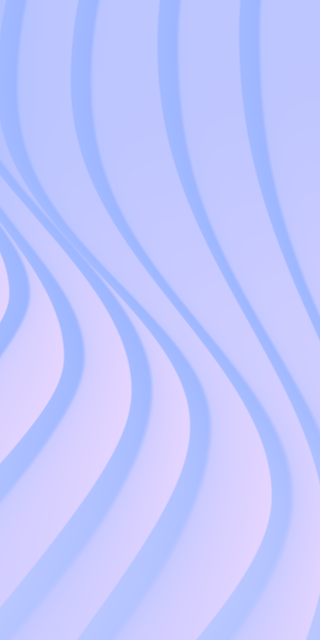
Reproduce this background procedurally as a Shadertoy shader.

```glsl
// Pastel sheets of folded paper, parted by flowing S-shaped blue ribbons.

const int RIBBONS = 7;

// Left turning point (xy) and right turning point (zw), y measured downward.
const vec4 TURNS[RIBBONS] = vec4[RIBBONS](
    vec4(0.747, 0.10, 1.25, 1.90), vec4(0.492, 0.14, 1.02, 1.69),
    vec4(0.221, 0.25, 0.849, 1.55), vec4(-0.01, 0.27, 0.594, 1.33),
    vec4(-0.234, 0.0, 0.411, 1.22), vec4(-0.234, 0.16, 0.20, 1.115),
    vec4(-0.234, 0.26, 0.029, 0.917));

// Bend radius and final slope of each lower tail.
const vec2 TAILS[RIBBONS] = vec2[RIBBONS](
    vec2(0.31, 0.5), vec2(0.31, 0.5), vec2(0.31, 1.0), vec2(0.286, 0.8),
    vec2(0.26, 0.88), vec2(0.18, 1.0), vec2(0.13, 1.0));

const vec3 SHEET_TOP = vec3(0.747, 0.777, 1.0);
const vec3 SHEET_LOW = vec3(0.815, 0.805, 1.0);
const vec3 PINK_LIGHT = vec3(0.91, 0.84, 1.0);
const vec3 RIBBON_TOP = vec3(0.625, 0.72, 1.0);
const vec3 RIBBON_LOW = vec3(0.72, 0.775, 1.0);
const vec3 SHADOW = vec3(0.67, 0.75, 1.0);

// Progress from the left turn (0) to the right turn (1).
float progress(float y, vec4 turn) {
    return clamp((y - turn.y) / (turn.w - turn.y), 0.0, 1.0);
}

// Horizontal position of a ribbon's crisp left edge.
float ribbonEdge(float y, vec4 turn, vec2 tail) {
    float t = progress(y, turn);
    t -= 0.3 * t * (1.0 - t) * (1.0 - t);
    float above = max(turn.y - y, 0.0);
    float below = max(y - turn.w, 0.0) / tail.x;
    float bend = tail.x * tail.y * (sqrt(1.0 + below * below) - 1.0);
    return mix(turn.x, turn.z, smoothstep(0.0, 1.0, t)) + 0.4 * above * above - bend;
}

// Ribbons pinch on the slope and spread along the tail.
float ribbonWidth(float y, vec4 turn) {
    float pinch = sin(3.14159 * progress(y, turn));
    return 0.064 - 0.029 * pinch * pinch + 0.05 * smoothstep(0.0, 0.55, y - turn.w);
}

vec3 sheetColor(vec2 p) {
    vec3 color = mix(SHEET_TOP, SHEET_LOW, smoothstep(0.35, 1.5, p.y + 0.2 * p.x));
    float corner = exp(-9.0 * p.x) * (1.0 - smoothstep(0.2, 0.9, p.y));
    return mix(color, SHADOW, 0.6 * corner);
}

// Pink light gathers beside the right turn, just left of the edge.
float edgeLight(float s, float y, float turnY) {
    float h = (y - turnY - 0.06) / 0.42;
    return exp(-h * h) * exp(min(s, 0.0) / 0.2);
}

// Ribbon body and the soft shade that trails off to its right.
vec3 paintRibbon(vec3 under, float s, float width, float y) {
    float low = smoothstep(0.9, 2.0, y);
    float fade = exp(-max(s - width, 0.0) / mix(0.025, 0.09, low));
    vec3 color = mix(under, SHADOW, mix(0.28, 0.42, low) * fade);
    vec3 body = mix(RIBBON_TOP, RIBBON_LOW, low);
    body += vec3(0.025, 0.015, 0.0) * (0.5 - clamp(s / width, 0.0, 1.0));
    float soft = mix(0.008, 0.016, low);
    return mix(color, body, 1.0 - smoothstep(width - soft, width + soft, s));
}

void mainImage(out vec4 fragColor, in vec2 fragCoord) {
    vec2 uv = fragCoord / iResolution.xy;
    vec2 p = vec2(uv.x, 2.0 * (1.0 - uv.y));
    float blur = max(0.004, 1.0 / iResolution.x);
    vec3 sheet = sheetColor(p);
    vec3 color = sheet;

    // Layer the sheets from right to left.
    for (int i = 0; i < RIBBONS; i++) {
        float s = p.x - ribbonEdge(p.y, TURNS[i], TAILS[i]);
        float width = ribbonWidth(p.y, TURNS[i]);
        vec3 leftSheet = mix(sheet, PINK_LIGHT, 0.9 * edgeLight(s, p.y, TURNS[i].w));
        vec3 rightSide = paintRibbon(color, s, width, p.y);
        color = mix(leftSheet, rightSide, smoothstep(-blur, blur, s));
    }
    fragColor = vec4(color, 1.0);
}
```
